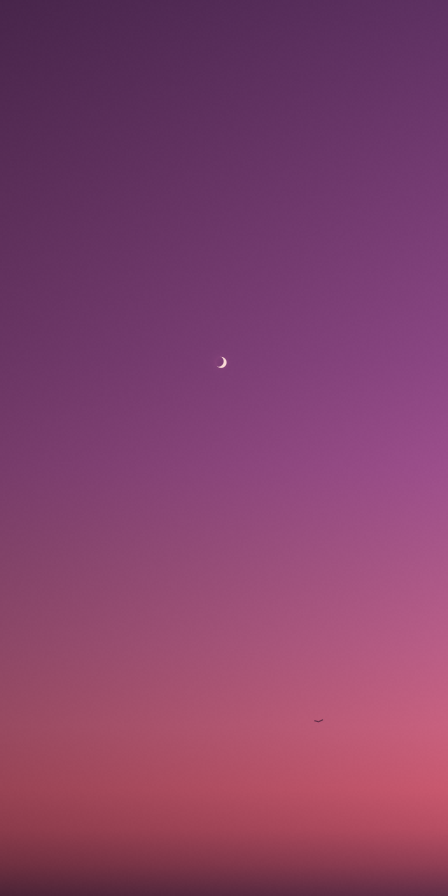
Reproduce this texture procedurally as a Shadertoy shader.

```glsl
// Dusk sky fading from violet to rose, with a small crescent moon and a distant bird.

float hash(vec2 p) {
    p = fract(p * vec2(0.1031, 0.1137));
    p += dot(p, p.yx + 33.33);
    return fract((p.x + p.y) * p.x * 97.0);
}

float segment(vec2 p, vec2 a, vec2 b) {
    vec2 ab = b - a;
    return length(p - a - ab * clamp(dot(p - a, ab) / dot(ab, ab), 0.0, 1.0));
}

float ramp(float a, float b, float x) {
    return clamp((x - a) / (b - a), 0.0, 1.0);
}

// Colour by depth below the top edge, brighter toward the right
vec3 sky(vec2 uv) {
    float depth = 1.0 - uv.y;
    vec3 c = vec3(0.325, 0.168, 0.338);
    c = mix(c, vec3(0.405, 0.205, 0.396), ramp(0.00, 0.20, depth));
    c = mix(c, vec3(0.480, 0.241, 0.452), ramp(0.20, 0.40, depth));
    c = mix(c, vec3(0.540, 0.270, 0.482), ramp(0.40, 0.52, depth));
    c = mix(c, vec3(0.585, 0.300, 0.472), ramp(0.52, 0.62, depth));
    c = mix(c, vec3(0.640, 0.323, 0.466), ramp(0.62, 0.72, depth));
    c = mix(c, vec3(0.690, 0.334, 0.438), ramp(0.72, 0.81, depth));
    c = mix(c, vec3(0.692, 0.305, 0.382), ramp(0.81, 0.88, depth));
    c = mix(c, vec3(0.630, 0.268, 0.340), ramp(0.88, 0.925, depth));
    c = mix(c, vec3(0.500, 0.215, 0.290), ramp(0.925, 0.965, depth));
    c = mix(c, vec3(0.335, 0.160, 0.245), ramp(0.965, 1.00, depth));
    return c * (1.0 + 0.27 * (uv.x - 0.5));
}

void mainImage(out vec4 fragColor, in vec2 fragCoord) {
    vec2 uv = fragCoord / iResolution.xy;
    vec2 p = fragCoord / iResolution.x;
    float blur = 0.75 / iResolution.x;
    vec3 color = sky(uv);

    // Crescent: a disc with an offset disc cut away
    vec2 moon = p - vec2(0.4935, 1.191);
    float disc = length(moon) - 0.0122;
    float shade = length(moon - vec2(-0.0065, 0.0025)) - 0.0122;
    float crescent = smoothstep(blur, -blur, max(disc, -shade));
    color += vec3(0.035, 0.018, 0.02) * exp(-abs(disc) * 220.0);
    color = mix(color, vec3(0.98, 0.86, 0.84), crescent);

    // Bird: two slender wings meeting at the body
    vec2 bird = p - vec2(0.711, 0.390);
    float wings = min(segment(bird, vec2(-0.008, 0.001), vec2(0.0, -0.001)),
                      segment(bird, vec2(0.0, -0.001), vec2(0.009, 0.003)));
    color = mix(color, vec3(0.29, 0.13, 0.23),
                0.85 * smoothstep(blur, -blur, wings - 0.0012));

    // Faint film grain
    color += (hash(floor(p * 256.0)) - 0.5) * 0.007;
    fragColor = vec4(color, 1.0);
}
```
